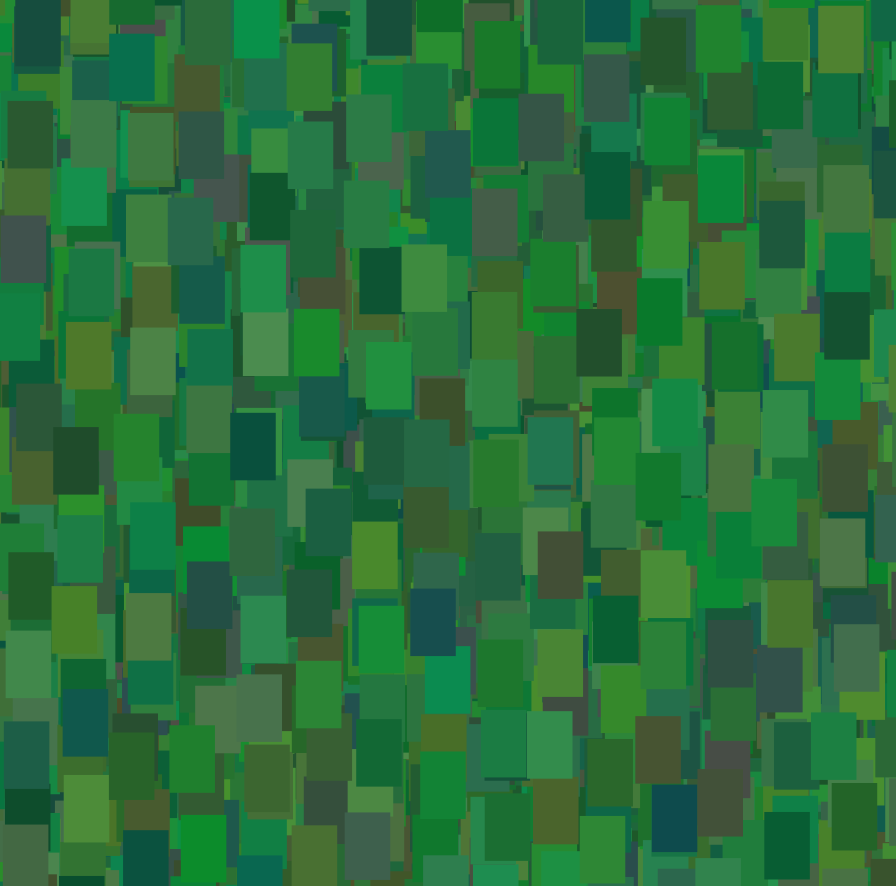
Reproduce this pattern procedurally as a WebGL 1 fragment shader.

```glsl
precision highp float;
// Overlapping upright green cards, stacked in several scattered layers.

uniform vec2 u_resolution;

// Lengths are fractions of the canvas height.
const vec2 CARD_SIZE = vec2(0.0514, 0.0762);
const vec2 PITCH = vec2(0.066, 0.099);      // mean spacing inside a layer
const vec2 JITTER = vec2(0.46, 0.56);       // random shift, in cells
const float COLUMN_STAGGER = 0.37;          // vertical step per column, in cells
const int LAYERS = 9;

// Each channel of a card is drawn independently from this range.
const vec3 COLOR_LOW = vec3(0.03, 0.295, 0.155);
const vec3 COLOR_HIGH = vec3(0.31, 0.57, 0.315);
const vec3 BASE_COLOR = vec3(0.12, 0.40, 0.23);

vec3 hash3(vec3 p) {
    p = fract(p * vec3(0.1031, 0.1030, 0.0973));
    p += dot(p, p.yxz + 33.33);
    return fract((p.xxy + p.yxx) * p.zyx);
}

// Pixel coverage of a card, from the offset to its centre.
float cardCoverage(vec2 offset, float pixel) {
    vec2 inside = 0.5 * CARD_SIZE - abs(offset);
    vec2 cover = clamp(inside / pixel + 0.5, 0.0, 1.0);
    return cover.x * cover.y;
}

// Paints one staggered, jittered grid of cards over the colour below.
vec3 paintLayer(vec3 color, vec2 p, float layer, float pixel) {
    vec2 grid = p / PITCH + 7.0 * hash3(vec3(layer, 3.0, 11.0)).xy;
    float homeColumn = floor(grid.x);

    for (int i = -1; i <= 1; i++) {
        float column = homeColumn + float(i);
        float shift = fract(column * COLUMN_STAGGER + layer * 0.61);
        float homeRow = floor(grid.y - shift);

        for (int j = -1; j <= 1; j++) {
            float row = homeRow + float(j);
            vec3 place = hash3(vec3(column, row, layer + 17.0));
            vec3 tint = hash3(vec3(column, row, layer + 71.0));

            vec2 center = vec2(column, row + shift) + 0.5;
            center += (place.xy - 0.5) * JITTER;
            vec3 cardColor = mix(COLOR_LOW, COLOR_HIGH, tint);
            float cover = cardCoverage((grid - center) * PITCH, pixel);
            color = mix(color, cardColor, cover);
        }
    }
    return color;
}

void main() {
    vec2 p = gl_FragCoord.xy / u_resolution.y;
    float pixel = 1.0 / u_resolution.y;

    // Stack from the bottom layer to the top one.
    vec3 color = BASE_COLOR;
    for (int k = 0; k < LAYERS; k++) {
        color = paintLayer(color, p, float(k), pixel);
    }
    gl_FragColor = vec4(color, 1.0);
}
```
